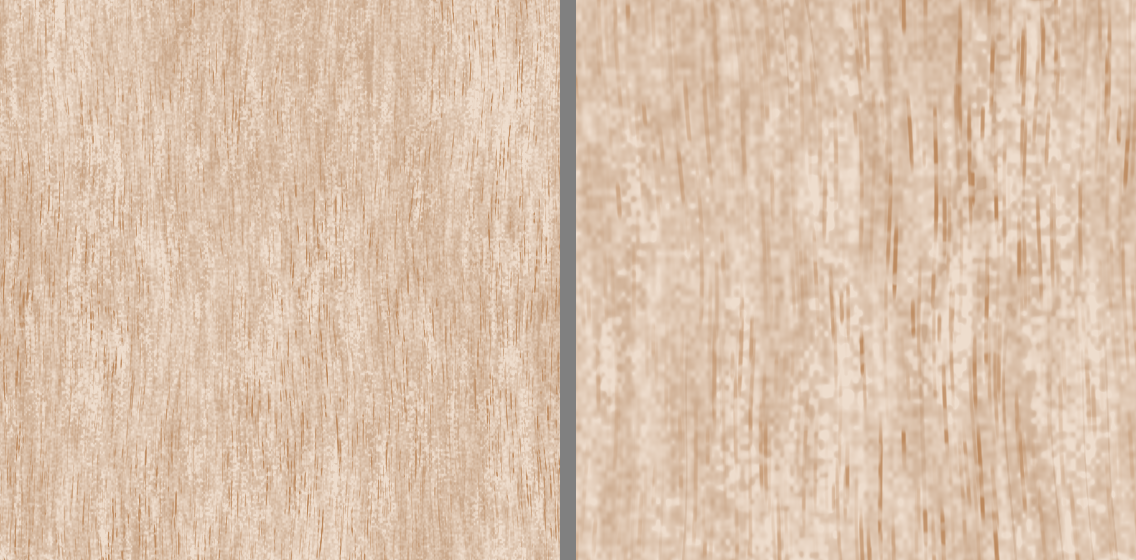
Left, the full canvas; right, a detail of the centre.
A three.js fragment shader for this texture:

```glsl
// Pale wood with a nearly straight vertical grain.
// Stretched noise tints the fibres and adds grit, thin noise contours draw long
// grooves, and layers of jittered cells scatter fine, broken orange-brown pores.

varying vec2 vUv;

const vec3 WOOD_COLOR = vec3(0.874, 0.780, 0.697);
const vec3 TONE_STEP = vec3(0.033, 0.048, 0.060);  // colour change per unit of tone
const vec3 PORE_COLOR = vec3(0.73, 0.52, 0.34);

const vec2 PATCH_SCALE = vec2(8.0, 2.4);
const vec2 BAND_SCALE = vec2(22.0, 5.0);
const vec2 STREAK_SCALE = vec2(85.0, 9.0);
const vec2 FIBRE_SCALE = vec2(215.0, 22.0);
const vec2 GRIT_SCALE = vec2(340.0, 250.0);
const vec2 GROOVE_SCALE = vec2(62.0, 5.0);
const vec2 SCUFF_SCALE = vec2(52.0, 11.0);

const float PATCH_TONE = 1.35;
const float BAND_TONE = 1.15;
const float STREAK_TONE = 1.45;
const float FIBRE_TONE = 1.9;
const float GRIT_TONE = 2.1;
const float SCUFF_TONE = 0.9;
const float GROOVE_TONE = 1.1;
const float GROOVE_WIDTH = 0.055;

const int PORE_LAYERS = 6;
const vec2 PORE_GRID = vec2(72.0, 9.0);
const float PORE_HALF_WIDTH = 0.0008;
const float PORE_SOFTNESS = 0.0009;
const float PORE_LEAN = 0.04;
const float PORE_STRENGTH = 0.95;

vec2 hash2(vec2 p) {
  vec3 q = fract(p.xyx * vec3(0.1031, 0.1030, 0.0973));
  q += dot(q, q.yzx + 33.33);
  return fract((q.xx + q.yz) * q.zy);
}

// Smooth value noise, centred on zero
float valueNoise(vec2 p) {
  vec2 cell = floor(p);
  vec2 f = fract(p);
  f = f * f * (3.0 - 2.0 * f);
  float low = mix(hash2(cell).x, hash2(cell + vec2(1.0, 0.0)).x, f.x);
  float high = mix(hash2(cell + vec2(0.0, 1.0)).x, hash2(cell + 1.0).x, f.x);
  return mix(low, high, f.y) - 0.5;
}

// Layered sines bend the fibres slightly sideways
vec2 bendGrain(vec2 p) {
  float shift = 0.0055 * sin(6.3 * p.y + 5.0 * p.x + 0.6)
              + 0.0025 * sin(14.0 * p.y - 11.0 * p.x + 2.0)
              + 0.0008 * sin(41.0 * p.y + 37.0 * p.x);
  return vec2(p.x + shift, p.y);
}

// Thin continuous lines along the zero contours of stretched noise
float grooves(vec2 p) {
  float level = abs(valueNoise(p * GROOVE_SCALE + 280.0));
  float line = 1.0 - smoothstep(0.3 * GROOVE_WIDTH, GROOVE_WIDTH, level);
  return line * smoothstep(-0.25, 0.2, valueNoise(p * vec2(40.0, 14.0) + 320.0));
}

// One tapered pore per cell, in columns slid to random heights
float poreLayer(vec2 p, float seed) {
  vec2 q = p * PORE_GRID + seed * vec2(7.37, 3.71);
  float column = floor(q.x);
  q.y += 9.0 * hash2(vec2(column, seed + 61.0)).x;
  vec2 cell = vec2(column, floor(q.y));
  vec2 place = hash2(cell + seed * 31.0);
  vec2 kind = hash2(cell + seed * 47.0 + 5.0);

  vec2 offset = (fract(q) - vec2(mix(0.27, 0.73, place.x), 0.5)) / PORE_GRID;
  float halfLength = mix(0.08, 0.48, place.y) / PORE_GRID.y;
  offset.x += PORE_LEAN * (kind.y - 0.5) * offset.y;
  float taper = 1.0 - smoothstep(0.5, 1.0, abs(offset.y) / halfLength);
  float halfWidth = PORE_HALF_WIDTH * mix(0.5, 1.0, taper) * mix(0.6, 1.3, kind.x);
  float line = 1.0 - smoothstep(halfWidth - 0.5 * PORE_SOFTNESS,
                                halfWidth + PORE_SOFTNESS, abs(offset.x));
  return line * taper * kind.x * kind.x;
}

void main() {
  vec2 grain = bendGrain(vUv);

  // Fibre tones, from broad patches to fine threads and grit
  float grit = valueNoise(vUv * GRIT_SCALE)
             + 0.6 * valueNoise(vUv * GRIT_SCALE.yx * 0.6 + 400.0);
  float tone = PATCH_TONE * valueNoise(grain * PATCH_SCALE + 3.0)
             + BAND_TONE * valueNoise(grain * BAND_SCALE + 40.0)
             + STREAK_TONE * valueNoise(grain * STREAK_SCALE + 80.0)
             + FIBRE_TONE * valueNoise(grain * FIBRE_SCALE + 120.0)
             + GRIT_TONE * grit;

  // Pale scuffs with ragged edges, then darker grooves
  float scuff = valueNoise(grain * SCUFF_SCALE + 160.0) + 0.45 * grit;
  tone += SCUFF_TONE * smoothstep(0.16, 0.36, scuff);
  tone -= GROOVE_TONE * grooves(grain);
  vec3 color = WOOD_COLOR + TONE_STEP * clamp(tone, -2.3, 1.8);

  // Pores, denser in some regions and crumbled along their length
  float pores = 0.0;
  for (int i = 0; i < PORE_LAYERS; i++) {
    pores = max(pores, poreLayer(grain, float(i) + 1.0));
  }
  float density = smoothstep(-0.45, 0.25, valueNoise(grain * vec2(11.0, 5.0) + 200.0));
  float crumble = smoothstep(-0.3, 0.15, valueNoise(vUv * vec2(170.0, 150.0) + 240.0));
  pores *= PORE_STRENGTH * mix(0.35, 1.0, density) * mix(0.3, 1.0, crumble);

  gl_FragColor = vec4(mix(color, PORE_COLOR, pores), 1.0);
}
```
